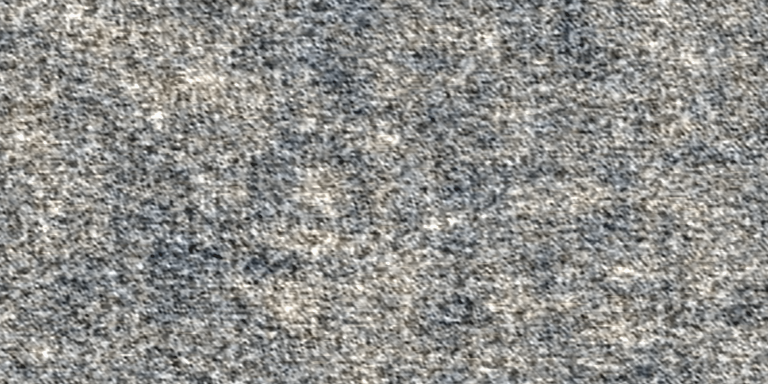
Reproduce this texture procedurally as a Shadertoy shader.

```glsl
#define MEAN_TONE 0.551
#define PATCH_GAIN 0.068
#define STREAK_GAIN 0.12
#define GRAIN_GAIN 0.262
#define FLECK_GAIN 0.17
#define TWILL_FREQ vec2(62.0, 114.0)
#define YARN_FREQ vec2(100.0, 155.0)
#define WARM_SHIFT vec3(0.032, 0.003, -0.036)
#define BASE_TINT vec3(0.004, 0.004, -0.007)

float hash(vec2 cell) {
    return fract(sin(dot(cell, vec2(127.1, 311.7))) * 43758.5453);
}

// Smooth value noise from -1 to 1
float noise(vec2 p) {
    vec2 cell = floor(p);
    vec2 f = fract(p);
    f = f * f * (3.0 - 2.0 * f);
    float low = mix(hash(cell), hash(cell + vec2(1.0, 0.0)), f.x);
    float high = mix(hash(cell + vec2(0.0, 1.0)), hash(cell + 1.0), f.x);
    return 2.0 * mix(low, high, f.y) - 1.0;
}

// Worn areas: faint clouds crossed by bands along warp and weft
float wornPatches(vec2 p) {
    float cloud = noise(p * vec2(3.2, 4.0) + 7.3);
    float weftBand = noise(p * vec2(4.5, 17.0) + 31.7);
    float warpBand = noise(p * vec2(16.0, 4.0) + 53.1);
    float blot = noise(p * vec2(15.0, 24.0) + 71.9);
    return 0.65 * cloud + 0.75 * weftBand + 0.65 * warpBand + 0.65 * blot;
}

// Thin threads, longer and stronger along the weft
float threadStreaks(vec2 p) {
    float weft = noise(p * vec2(20.0, 115.0) + 13.7);
    float warp = noise(p * vec2(90.0, 20.0) + 91.3);
    return weft + 0.5 * warp;
}

// Slanted twill stitches mixed with irregular yarn
float weaveGrain(vec2 p) {
    vec2 slanted = vec2(p.x - p.y, p.x + p.y);
    float twill = noise(slanted * TWILL_FREQ + 17.9);
    float yarn = noise(p * YARN_FREQ + 43.3);
    return 0.9 * twill + 0.85 * yarn;
}

void mainImage(out vec4 fragColor, in vec2 fragCoord) {
    vec2 p = fragCoord / iResolution.y;

    float worn = wornPatches(p);
    float tone = MEAN_TONE + PATCH_GAIN * worn;
    tone += STREAK_GAIN * threadStreaks(p);
    tone += GRAIN_GAIN * weaveGrain(p);

    // Bare pale fibres, mostly inside the worn areas
    float fleck = smoothstep(0.35, 0.9, noise(p * vec2(34.0, 105.0) + 67.1));
    tone += FLECK_GAIN * fleck * smoothstep(-0.4, 0.8, worn);

    // Blue dye in shaded cloth, cream where it has faded
    float warmth = 0.6 * worn + 0.4 * noise(p * vec2(45.0, 60.0) + 23.5);
    warmth += 0.4 * (fleck - 0.15);
    vec3 cloth = vec3(tone) + BASE_TINT + WARM_SHIFT * clamp(warmth, -1.0, 1.0);

    fragColor = vec4(clamp(cloth, 0.12, 0.98), 1.0);
}
```
